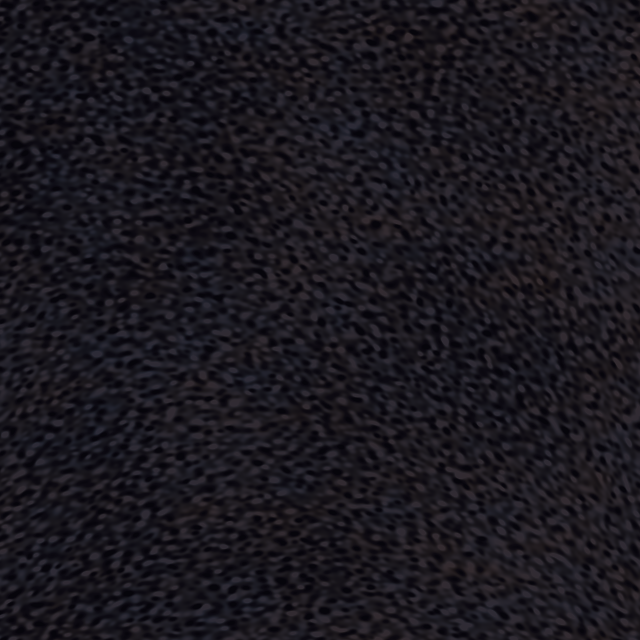
This texture is drawn by a WebGL 1 fragment shader. Its source:

```glsl
precision highp float;
// Dark short-napped fabric: soft elongated grains that turn gently across the cloth.

uniform vec2 u_resolution;

const float PI = 3.14159265;

// Grain layout, in units of the canvas height
const float CELL = 0.013;           // spacing of the scatter grid
const float GRAIN = 0.0061;         // mean radius of one grain
const float ASPECT_BOTTOM = 1.95;   // length to width of a grain
const float ASPECT_TOP = 1.5;
const float ANGLE_LEFT = 0.30;      // direction of the nap, in radians
const float ANGLE_RIGHT = -0.72;
const float ANGLE_JITTER = 0.55;
const float SIZE_MIN = 0.65;
const float SIZE_MAX = 1.15;

// Tone and tint
const float CONTRAST = 0.97;
const float SIDE_LIGHT = 0.45;      // the right side is lighter than the left
const float PATCH_LIGHT = 0.35;
const vec3 PIT = vec3(0.025, 0.018, 0.045);
const vec3 SHADOW = vec3(0.05, 0.04, 0.07);
const vec3 PILE = vec3(0.10, 0.09, 0.11);
const vec3 FIBER = vec3(0.14, 0.13, 0.16);
const vec3 SHEEN = vec3(0.19, 0.17, 0.20);
const vec3 WARM_SHIFT = vec3(0.020, 0.000, -0.020);

vec3 hash3(vec2 p) {
    vec3 q = fract(p.xyx * vec3(0.1031, 0.1030, 0.0973));
    q += dot(q, q.yxz + 33.33);
    return fract((q.xxy + q.yzz) * q.zyx);
}

// Smooth value noise from -1 to 1
float valueNoise(vec2 p) {
    vec2 i = floor(p);
    vec2 f = fract(p);
    f = f * f * (3.0 - 2.0 * f);
    float low = mix(hash3(i).x, hash3(i + vec2(1.0, 0.0)).x, f.x);
    float high = mix(hash3(i + vec2(0.0, 1.0)).x, hash3(i + 1.0).x, f.x);
    return 2.0 * mix(low, high, f.y) - 1.0;
}

// One signed grain: bright core with a dark rim, or the reverse
float grain(vec2 offset, vec2 center, vec3 rnd, float weight) {
    vec2 place = center * CELL;
    float angle = mix(ANGLE_LEFT, ANGLE_RIGHT, place.x)
                + 0.2 * sin(5.0 * place.y + 3.0 * place.x)
                + ANGLE_JITTER * (rnd.z - 0.5);
    float aspect = sqrt(mix(ASPECT_BOTTOM, ASPECT_TOP, place.y));
    float size = mix(SIZE_MIN, SIZE_MAX, fract(rnd.z * 17.0));
    vec2 along = vec2(cos(angle), sin(angle));
    vec2 local = vec2(dot(offset, along), dot(offset, vec2(-along.y, along.x)));
    local *= vec2(1.0 / aspect, aspect) * CELL / (GRAIN * size);
    float r2 = 0.5 * dot(local, local);
    float fade = 1.0 - smoothstep(2.0, 4.0, dot(offset, offset));
    return weight * fade * (1.0 - r2) * exp(-r2) / size;
}

// Sum of scattered grains, scaled to unit variance
float nap(vec2 uv) {
    vec2 p = uv / CELL;
    vec2 base = floor(p);
    float sum = 0.0;
    for (int y = -2; y <= 2; y++) {
        for (int x = -2; x <= 2; x++) {
            vec2 cell = base + vec2(float(x), float(y));
            for (int k = 0; k < 2; k++) {
                vec2 seed = cell + 7.0 + 131.0 * float(k);
                vec3 rnd = hash3(seed);
                float weight = 2.0 * hash3(seed + 57.0).y - 1.0;
                vec2 center = cell + rnd.xy;
                sum += grain(p - center, center, rnd, weight);
            }
        }
    }
    return sum * CELL / GRAIN * inversesqrt(PI / 3.0);
}

// Colour ramp over the tone, measured in standard deviations
vec3 clothColor(float tone) {
    vec3 color = mix(PIT, SHADOW, smoothstep(-2.2, -1.0, tone));
    color = mix(color, PILE, clamp((tone + 1.0) / 1.0, 0.0, 1.0));
    color = mix(color, FIBER, clamp(tone / 0.75, 0.0, 1.0));
    return mix(color, SHEEN, clamp((tone - 0.75) / 0.95, 0.0, 1.0));
}

void main() {
    vec2 uv = gl_FragCoord.xy / u_resolution.y;

    // Grain with broad, faint changes of light
    float patches = valueNoise(uv * vec2(6.0, 9.0) + 40.0);
    float tone = CONTRAST * nap(uv);
    tone += SIDE_LIGHT * (uv.x - 0.5) + PATCH_LIGHT * patches;
    vec3 color = clothColor(tone);

    // Bluish and brownish drifts, warmer toward the right
    float warmth = 0.5 * valueNoise(uv * vec2(13.0, 20.0) + 90.0)
                 + 0.4 * valueNoise(uv * vec2(34.0, 55.0) + 11.0)
                 + 0.5 * (uv.x - 0.5);
    color += WARM_SHIFT * warmth * smoothstep(-2.0, 1.0, tone);

    gl_FragColor = vec4(clamp(color, 0.0, 1.0), 1.0);
}
```
